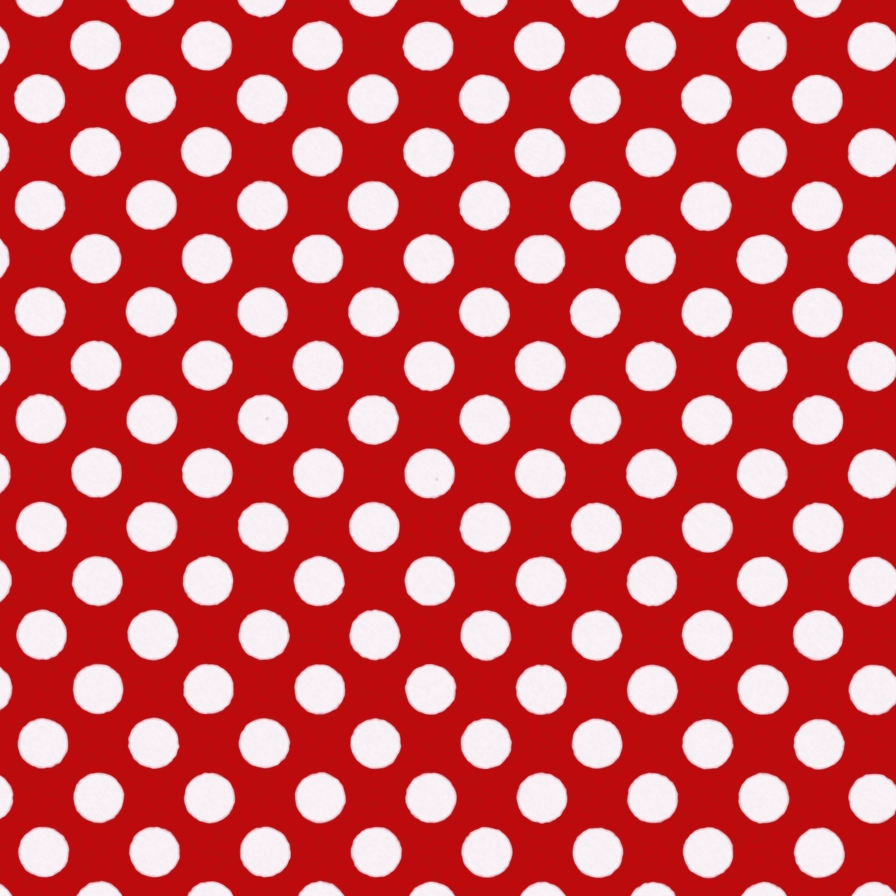
Write a three.js fragment shader that draws this pattern.

```glsl
// Red cotton printed with staggered rows of white polka dots.
// Two interleaved grids give the nearest dot; layered soft edges, a slight
// stretch of the cloth, thread noise and rare specks give the fabric look.
varying vec2 vUv;

const vec3 RED   = vec3(0.738, 0.042, 0.052);
const vec3 RIM   = vec3(0.650, 0.085, 0.115);
const vec3 BLUSH = vec3(0.985, 0.780, 0.800);
const vec3 WHITE = vec3(0.970, 0.942, 0.962);
const vec3 SPECK = vec3(0.720, 0.690, 0.710);

const vec2 PITCH  = vec2(0.12398, 0.05924);  // dot to dot, row to row
const vec2 ORIGIN = vec2(0.1064, 0.0508);    // first dot, from the top left
const vec2 RADIUS = vec2(0.0283, 0.0274);
const float ROW_STRETCH = 0.000835;          // rows spread toward the bottom
const float ROW_TILT = 0.0012;
const vec2 SKEW = vec2(0.0052, 0.0033);      // sideways drift, and its falloff
const float JITTER = 0.0006;
const float WOBBLE = 0.0012;
const float EDGE = 0.0013;                   // unit width of the ink edge
const float SPECK_CHANCE = 0.025;
const float SPECK_SIZE = 0.0035;
const float RED_GRAIN = 0.10;
const float WHITE_GRAIN = 0.03;

float hash(vec2 p) {
  vec3 q = fract(p.xyx * 0.1031);
  q += dot(q, q.yzx + 33.33);
  return fract((q.x + q.y) * q.z);
}

float noise(vec2 p) {
  vec2 i = floor(p);
  vec2 f = fract(p);
  f = f * f * (3.0 - 2.0 * f);
  return mix(mix(hash(i), hash(i + vec2(1.0, 0.0)), f.x),
             mix(hash(i + vec2(0.0, 1.0)), hash(i + 1.0), f.x), f.y);
}

// Canvas position to lattice units, undoing the stretch of the cloth.
vec2 toLattice(vec2 uv) {
  float down = 1.0 - uv.y;
  float x = uv.x - down * down * (SKEW.x - SKEW.y * uv.x);
  float row = (down - ROW_TILT * (uv.x - 0.1) - ORIGIN.y) / PITCH.y;
  return vec2((x - ORIGIN.x) / PITCH.x, row - ROW_STRETCH * row * row);
}

// Nearest dot: signed edge distance in x, speck strength in y.
vec2 nearestDot(vec2 g) {
  vec2 best = vec2(1.0, 0.0);
  for (int i = 0; i < 2; i++) {
    float odd = float(i);
    vec2 q = vec2(g.x + 0.5 * odd, 0.5 * (g.y - odd));
    vec2 cell = floor(q + 0.5);
    vec2 seed = cell + vec2(40.0, 40.0 + 57.0 * odd);
    vec2 rnd = vec2(hash(seed), hash(seed + 19.7)) - 0.5;
    vec2 offset = (q - cell) * PITCH * vec2(1.0, 2.0) - rnd * JITTER;
    float d = (length(offset / RADIUS) - 1.0) * RADIUS.x;
    if (d < best.x) {
      float spot = length(offset - rnd * RADIUS);
      float marked = step(hash(seed + 71.3), SPECK_CHANCE);
      best = vec2(d, marked * (1.0 - smoothstep(0.0, SPECK_SIZE, spot)));
    }
  }
  return best;
}

// Fine weave, centred on zero: diagonal threads plus speckle.
float weave(vec2 uv) {
  vec2 diagonal = vec2(uv.x + uv.y, uv.x - uv.y);
  float thread = noise(diagonal * vec2(330.0, 150.0) + 500.0);
  float speckle = noise(uv * 390.0);
  return 0.5 * (thread + speckle) - 0.5;
}

void main() {
  vec2 dotInfo = nearestDot(toLattice(vUv));
  float d = dotInfo.x + (noise(vUv * 210.0) - 0.5) * WOBBLE;
  float s = d / EDGE;

  // Ink edge, from the ground inward: dark rim, blush, white.
  vec3 color = mix(RED, RIM, 1.0 - smoothstep(0.4, 2.2, s));
  color = mix(color, BLUSH, 1.0 - smoothstep(-1.0, 0.9, s));
  float white = 1.0 - smoothstep(-2.4, -0.8, s);
  color = mix(color, WHITE, white);

  // Cloth grain and small blemishes.
  color = mix(color, SPECK, 0.4 * dotInfo.y * white);
  float grain = weave(vUv);
  color *= 1.0 + grain * mix(RED_GRAIN, WHITE_GRAIN, white);
  color.gb -= grain * 0.03 * (1.0 - white);

  gl_FragColor = vec4(clamp(color, 0.0, 1.0), 1.0);
}
```
